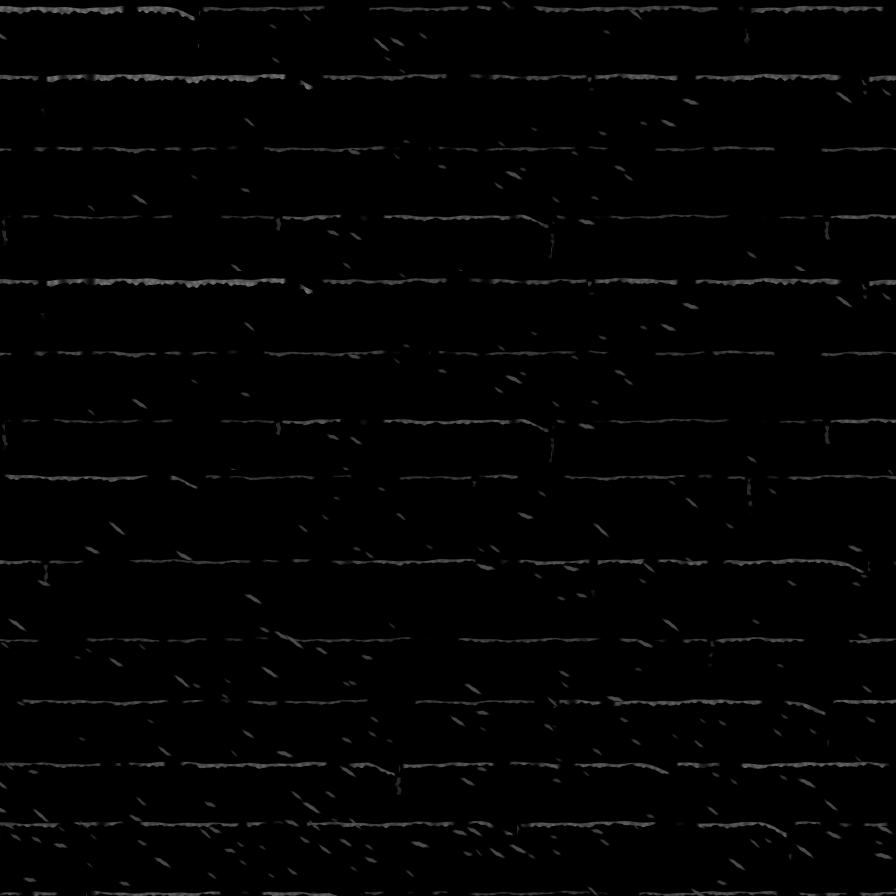
Write a WebGL 1 fragment shader that draws this texture map.

```glsl
precision highp float;

uniform vec2 u_resolution;

const float ROW_STEP = 0.076;       // mean height of a course
const float FIRST_ROW = 0.008;
const float BRICK = 0.306;          // distance between upright joints
const float LEDGE = 0.0052;         // thickness of a lit edge
const float JOINT_WIDTH = 0.0035;
const float JOINT_DROP = 0.045;
const float CHIP_CELLS = 42.0;
const float GRAIN_CELLS = 150.0;
const float FOLD_TOP = 0.302;       // this band repeats the courses above it
const float FOLD_BOTTOM = 0.525;
const float FOLD_SHIFT = 0.228;
const vec3 TINT = vec3(0.98, 1.0, 0.985);

float hash(vec2 p) {
  return fract(sin(dot(p, vec2(127.1, 311.7))) * 43758.5);
}

vec2 hash2(vec2 p) {
  return vec2(hash(p), hash(p + 19.3));
}

// Layered sines, roughly -1 to 1
float ripple(float x, float seed) {
  return 0.5 * sin(x * 37.0 + seed * 1.7)
       + 0.3 * sin(x * 91.0 + seed * 4.1)
       + 0.25 * sin(x * 213.0 + seed * 7.3);
}

// Distance to the nearest scattered point
float cellular(vec2 p) {
  vec2 cell = floor(p);
  float nearest = 2.0;
  for (int j = -1; j <= 1; j++) {
    for (int i = -1; i <= 1; i++) {
      vec2 c = cell + vec2(float(i), float(j));
      nearest = min(nearest, length(c + hash2(c) - p));
    }
  }
  return nearest;
}

float bump(float x, float center, float width) {
  float t = (x - center) / width;
  return exp(-t * t);
}

// Uneven course heights, measured down from the top
float rowHeight(float row) {
  float shift = 0.0032 - 0.0032 * cos(2.0944 * (row - 1.0));
  shift += 0.018 * bump(row, 9.4, 1.2) - 0.009 * bump(row, 7.0, 0.5);
  shift -= 0.007 * bump(row, 12.0, 0.5) + 0.005 * bump(row, 0.0, 0.5);
  return FIRST_ROW + ROW_STEP * row + shift;
}

// Broken highlight along one course, with its upright joints
float course(vec2 p, float row, float grain, float aa) {
  float along = p.x / BRICK - (0.725 + 0.43 * row);
  float brick = hash(vec2(floor(along), row));
  float joint = hash(vec2(floor(along + 0.5), row + 40.0));
  float jointX = (fract(along + 0.5) - 0.5) * BRICK;
  float bold = 0.6 + 0.4 * bump(row, 0.0, 1.6);

  float sag = 0.0018 * ripple(p.x * 0.9, row + 3.0);
  sag += 0.012 * smoothstep(0.88, 1.0, fract(along)) * step(0.7, brick);
  float depth = p.y - rowHeight(row) - sag;

  float cover = ripple(p.x * 0.8, row + 11.0) + 0.35 * brick + 0.5 * bold;
  float lit = smoothstep(0.0, 0.3, cover) * smoothstep(0.003, 0.007, abs(jointX));
  float rough = 0.8 + 0.5 * ripple(p.x * 3.1, row) - 0.5 * grain;
  float thick = LEDGE * bold * (0.65 + 0.6 * brick) * max(rough + 0.35, 0.25);
  float edge = smoothstep(-aa, aa, depth) * (1.0 - smoothstep(thick - aa, thick + aa, depth));
  float tone = (0.24 + 0.2 * brick) * (0.55 + 0.45 * bold) * (1.15 - 0.6 * grain);

  float wornX = abs(jointX + 0.002 * ripple(p.y * 2.0, row));
  float upright = 1.0 - smoothstep(JOINT_WIDTH - aa, JOINT_WIDTH + aa, wornX + 0.004 * grain);
  upright *= smoothstep(0.0, 0.004, depth) * (1.0 - smoothstep(0.6, 1.0, depth / JOINT_DROP));
  upright *= smoothstep(0.0, 0.35, ripple(p.y * 2.3, row + joint * 9.0)) * step(0.35, joint);
  return max(edge * lit * tone, upright * 0.26 * bold);
}

// Share of cells that hold a chip
float chipDensity(vec2 p) {
  float density = 0.07 + 0.11 * smoothstep(0.55, 0.7, p.y);
  density += 0.5 * bump(p.y, 0.94, 0.022);
  density += 0.5 * bump(length((p - vec2(0.62, 0.185)) * vec2(1.0, 2.5)), 0.0, 0.08);
  density += 0.3 * bump(length((p - vec2(0.38, 0.815)) * vec2(1.0, 2.0)), 0.0, 0.1);
  return density;
}

// Small slanted flakes scattered over the brick faces
float chips(vec2 p, float aa) {
  vec2 cell = floor(p * CHIP_CELLS);
  float light = 0.0;
  for (int j = -1; j <= 1; j++) {
    for (int i = -1; i <= 1; i++) {
      vec2 c = cell + vec2(float(i), float(j));
      vec2 center = (c + hash2(c)) / CHIP_CELLS;
      float size = hash(c + 7.7);
      vec2 q = p - center;
      q.y -= (0.2 + 0.6 * hash(c + 3.1)) * q.x + 0.001 * ripple(p.x * 4.0, size * 9.0);
      vec2 radius = vec2(0.003 + 0.006 * size * size, 0.0013 + 0.001 * size);
      float d = (length(q / radius) - 1.0) * radius.y;
      float shown = step(hash(c + 53.0), chipDensity(center));
      light = max(light, shown * (0.13 + 0.17 * size) * (1.0 - smoothstep(-aa, aa, d)));
    }
  }
  return light;
}

void main() {
  vec2 p = gl_FragCoord.xy / u_resolution;
  p.y = 1.0 - p.y;
  if (p.y > FOLD_TOP && p.y < FOLD_BOTTOM) p.y -= FOLD_SHIFT;
  float aa = 0.75 / u_resolution.y;
  float grain = cellular(p * GRAIN_CELLS);
  float light = chips(p, aa);
  for (int row = 0; row < 14; row++) {
    light = max(light, course(p, float(row), grain, aa));
  }
  gl_FragColor = vec4(TINT * light, 1.0);
}
```
